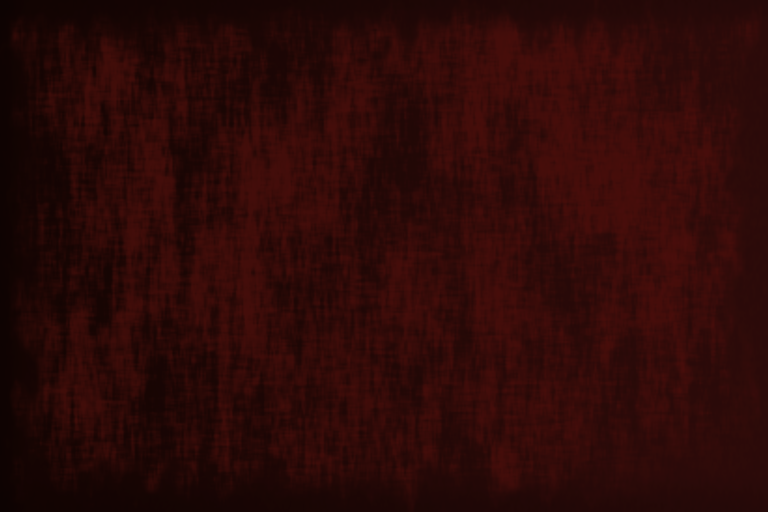
This texture is drawn by a Shadertoy shader. Its source:

```glsl
const vec3 SHADOW_LEFT = vec3(0.078, 0.016, 0.009);
const vec3 SHADOW_RIGHT = vec3(0.172, 0.041, 0.036);
const vec3 PAINT_LEFT = vec3(0.250, 0.050, 0.036);
const vec3 PAINT_RIGHT = vec3(0.282, 0.052, 0.042);

float hash(vec2 cell) {
    vec3 p = fract(cell.xyx * vec3(0.1031, 0.1030, 0.0973));
    p += dot(p, p.yzx + 33.33);
    return fract((p.x + p.y) * p.z);
}

float valueNoise(vec2 p) {
    vec2 cell = floor(p);
    vec2 f = fract(p);
    f = f * f * (3.0 - 2.0 * f);
    float low = mix(hash(cell), hash(cell + vec2(1.0, 0.0)), f.x);
    float high = mix(hash(cell + vec2(0.0, 1.0)), hash(cell + 1.0), f.x);
    return mix(low, high, f.y);
}

// Layered noise centred on zero
float fbm(vec2 p, int octaves) {
    float sum = 0.0;
    float weight = 0.5;
    for (int i = 0; i < octaves; i++) {
        sum += weight * (valueNoise(p) - 0.5);
        p = p * 2.03 + vec2(17.3, 41.7);
        weight *= 0.55;
    }
    return sum;
}

// Ragged inset from the canvas border
float edgeMask(vec2 p, float aspect, float roughness) {
    vec2 inset = min(p, vec2(aspect, 1.0) - p);
    float border = min(inset.x, inset.y) + roughness;
    return smoothstep(0.0, 0.09, border);
}

// Dry brush coverage: broad patches broken by crossing threads
float brushCoverage(vec2 p) {
    float patches = fbm(p * vec2(10.0, 4.6) + 23.0, 3);
    float strokes = fbm(p * vec2(48.0, 9.0) + 61.0, 2);
    float warp = fbm(p * vec2(135.0, 34.0) + 130.0, 2);
    float weft = fbm(p * vec2(34.0, 135.0) + 210.0, 2);
    float level = 0.50 + 0.82 * patches + 0.42 * strokes + 0.52 * warp + 0.36 * weft;
    return smoothstep(0.20, 0.85, level);
}

void mainImage(out vec4 fragColor, in vec2 fragCoord) {
    float aspect = iResolution.x / iResolution.y;
    vec2 p = fragCoord / iResolution.y;
    float across = p.x / aspect;

    // Dark ground, warmer towards the right
    vec3 ground = mix(SHADOW_LEFT, SHADOW_RIGHT, smoothstep(-0.1, 1.05, across));
    float rim = min(p.y, 1.0 - p.y);
    ground *= mix(0.85, 1.0, smoothstep(0.0, 0.08, rim));
    ground *= mix(0.72, 1.0, smoothstep(0.0, 0.06, p.x));

    // Red paint, thinning near the border and the lower right corner
    float roughness = 0.13 * fbm(p * vec2(30.0, 14.0) + 90.0, 3) - 0.018;
    float coverage = brushCoverage(p) * edgeMask(p, aspect, roughness);
    float corner = length((p - vec2(aspect, 0.0)) * vec2(0.7, 1.6));
    coverage *= smoothstep(0.08, 0.42, corner);
    vec3 paint = mix(PAINT_LEFT, PAINT_RIGHT, across);

    // Faint cloth grain
    float grain = fbm(p * vec2(150.0, 80.0) + 400.0, 2);
    vec3 color = mix(ground, paint, coverage) * (1.0 + 0.12 * grain);
    fragColor = vec4(color, 1.0);
}
```
